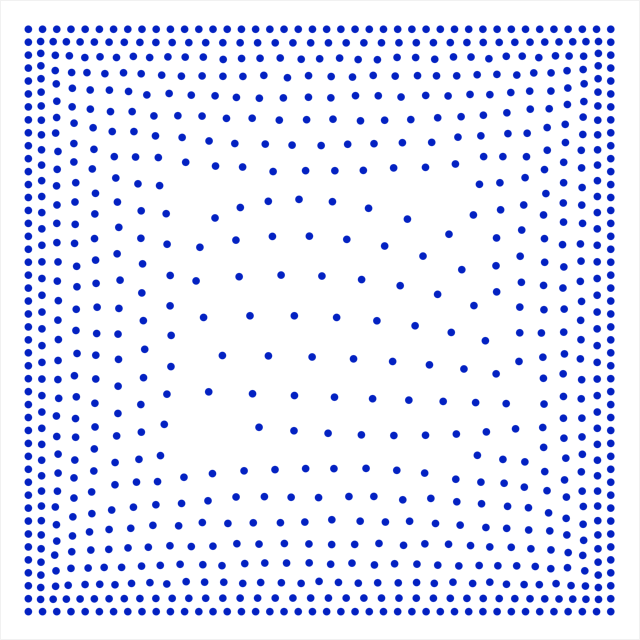
Write a Shadertoy shader that draws this pattern.

```glsl
// Blue dots on white: nested square rings that widen away from the rim,
// filled in the middle by a sheared, gently bent lattice of dots.
// Each pixel measures its distance to the nearest dot only.

const vec3 PAPER = vec3(1.0);
const vec3 INK = vec3(0.01, 0.13, 0.76);
const vec3 BORDER = vec3(0.93);
const float DOT_RADIUS = 0.0059;
const vec2 FRAME_CENTRE = vec2(0.4993, 0.5007);   // y points down
const float FRAME_HALF = 0.455;
const int RING_COUNT = 8;
const float FIRST_GAP = 0.0195;      // depth of ring k = k * (gap + growth * k)
const float GAP_GROWTH = 0.00176;
const float RIM_SPACING = 0.0211;    // spacing along ring k
const float SPACING_GROWTH = 0.0031;
const float CORNER_CROWDING = 0.12;
const float CORNER_BULGE = 0.1;
const float JITTER = 0.07;
const vec2 LATTICE_CENTRE = vec2(0.526, 0.496);
const float LATTICE_LEFT = 0.304;

vec2 hash22(vec2 p) {
    vec3 q = fract(p.xyx * vec3(0.1031, 0.1030, 0.0973));
    q += dot(q, q.yzx + 33.33);
    return fract((q.xx + q.yz) * q.zy);
}

// Room on the right where the lattice replaces the inner rings
bool inClearing(vec2 p) {
    float rightEdge = 0.7917 + 0.346 * (p.y - 0.533);
    return p.y > 0.28 && p.y < 0.703 && p.x > 0.5 && p.x < rightEdge;
}

// Distance to the dots along one side of ring k
float sideDistance(vec2 p, int k, int side, vec2 along, vec2 outward) {
    float ring = float(k);
    float depth = ring * (FIRST_GAP + GAP_GROWTH * ring);
    float halfSide = FRAME_HALF - depth;
    vec2 q = vec2(dot(p - FRAME_CENTRE, along), dot(p - FRAME_CENTRE, outward));
    if (abs(q.y - halfSide) > 0.05) return 1.0;

    float spacing = RIM_SPACING + SPACING_GROWTH * ring;
    float count = floor(2.0 * halfSide / spacing + 0.5);
    float sideBias = side % 2 == 0 ? -1.0 : 1.0;
    count += sideBias * max(2.0 - ring, 0.0);
    float crowding = k == 0 ? 0.0 : CORNER_CROWDING;
    float wander = k < 2 ? 0.0 : JITTER * spacing;

    float v = clamp(q.x / halfSide, -1.0, 1.0);
    v -= crowding * v * (1.0 - v * v);
    float nearest = floor((v * 0.5 + 0.5) * count + 0.5);
    float d = 1.0;
    for (int n = -1; n <= 1; n++) {
        float index = nearest + float(n);
        if (index < 0.0 || index >= count) continue;
        float u = 2.0 * index / count - 1.0;
        float bulge = 1.0 + CORNER_BULGE * depth / halfSide * u * u;
        vec2 dotPos = vec2(u + crowding * u * (1.0 - u * u), 1.0) * halfSide * bulge;
        vec2 seed = vec2(index + 7.0, ring * 4.0 + float(side) + 3.0);
        dotPos += wander * (2.0 * hash22(seed) - 1.0);
        vec2 place = FRAME_CENTRE + along * dotPos.x + outward * dotPos.y;
        if (!inClearing(place)) d = min(d, length(p - place));
    }
    return d;
}

float ringDistance(vec2 p) {
    float d = 1.0;
    for (int k = 0; k < RING_COUNT; k++) {
        vec2 along = vec2(1.0, 0.0);
        for (int side = 0; side < 4; side++) {
            vec2 outward = vec2(-along.y, along.x);
            d = min(d, sideDistance(p, k, side, along, outward));
            along = outward;
        }
    }
    return d;
}

// Lattice node: column i and row j, bent by low-order polynomials
vec2 latticeNode(float i, float j) {
    float lean = 0.0247 - 0.00046 * i * i;
    float bend = 0.0017 - 0.0016 * i + 0.00026 * i * i;
    float x = i * (0.0645 - 0.0016 * i) + j * (lean + bend * j);
    float rise = j * (0.0651 - 0.0004 * j * j) * (1.0 - 0.011 * i * i);
    float y = i * (0.0039 + 0.0013 * i) + rise - 0.0004 * i * j * j;
    return LATTICE_CENTRE + vec2(x, y);
}

float latticeDistance(vec2 p) {
    float d = 1.0;
    for (int i = -4; i <= 4; i++) {
        for (int j = -3; j <= 3; j++) {
            vec2 node = latticeNode(float(i), float(j));
            if (node.x > LATTICE_LEFT) d = min(d, length(p - node));
        }
    }
    return d;
}

void mainImage(out vec4 fragColor, in vec2 fragCoord) {
    vec2 p = fragCoord / iResolution.xy;
    p.y = 1.0 - p.y;
    float soft = 0.75 / min(iResolution.x, iResolution.y);

    // Faint outline of the sheet
    vec2 margin = min(p, 1.0 - p);
    float inside = smoothstep(0.0013 - soft, 0.0013 + soft, min(margin.x, margin.y));
    vec3 colour = mix(BORDER, PAPER, inside);

    // Dots
    float d = min(ringDistance(p), latticeDistance(p));
    float ink = 1.0 - smoothstep(DOT_RADIUS - soft, DOT_RADIUS + soft, d);
    fragColor = vec4(mix(colour, INK, ink), 1.0);
}
```
